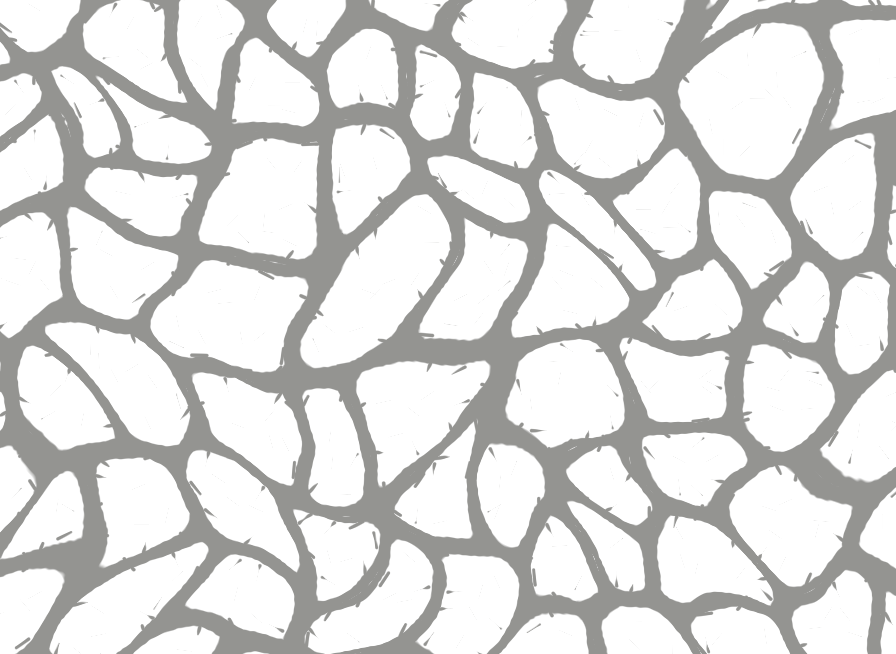
This pattern is drawn by a WebGL 1 fragment shader. Its source:

```glsl
precision highp float;
uniform vec2 u_resolution;

vec2 hash2(vec2 p) {
  return fract(sin(vec2(dot(p, vec2(127.1, 311.7)), dot(p, vec2(269.5, 183.3)))) * 43758.55);
}

vec2 seed(vec2 cell) {
  return 0.06 + 0.88 * hash2(cell);
}

// Slow bends turn straight cell walls into curved, stretched ones
vec2 bend(vec2 p) {
  p += 0.27 * sin(p.yx * vec2(1.7, 1.4) + 0.6 * p + vec2(0.5, 2.1));
  return p + 0.09 * sin(p.yx * vec2(4.1, 3.7) + vec2(1.3, 4.0));
}

// Distance to the nearest cell wall, with rounded corners
float wallDistance(vec2 p) {
  vec2 cell = floor(p), f = fract(p), home = vec2(0.0), toHome = vec2(9.0);
  for (int j = -1; j <= 1; j++) {
    for (int i = -1; i <= 1; i++) {
      vec2 g = vec2(float(i), float(j));
      vec2 r = g + seed(cell + g) - f;
      if (dot(r, r) < dot(toHome, toHome)) {
        toHome = r;
        home = g;
      }
    }
  }
  float sum = 1e-6;
  for (int j = -2; j <= 2; j++) {
    for (int i = -2; i <= 2; i++) {
      vec2 g = home + vec2(float(i), float(j));
      vec2 r = g + seed(cell + g) - f;
      vec2 gap = r - toHome;
      if (dot(gap, gap) > 1e-4) {
        sum += exp(-17.0 * dot(0.5 * (toHome + r), normalize(gap)));
      }
    }
  }
  return -log(sum) / 17.0;
}

// Short scattered dashes that stick out where strokes end
float spurs(vec2 p, float wall) {
  vec2 cell = floor(p), f = fract(p);
  float d = 9.0;
  for (int j = -1; j <= 1; j++) {
    for (int i = -1; i <= 1; i++) {
      vec2 g = vec2(float(i), float(j));
      vec2 h = hash2(cell + g + 47.0);
      float angle = 6.283 * fract(h.x * 7.0 + h.y * 3.0);
      vec2 dir = vec2(cos(angle), sin(angle));
      vec2 r = f - g - h;
      d = min(d, length(r - dir * clamp(dot(r, dir), -0.24, 0.24)));
    }
  }
  return d / 3.2 - 0.022 * smoothstep(0.15, 0.06, wall) + 0.004;
}

void main() {
  vec2 p = gl_FragCoord.xy / u_resolution.y * 6.6;
  float pixel = 6.6 / u_resolution.y;

  // Each wall is drawn by three loosely overlapping strokes
  vec2 q = bend(p + 3.0);
  float ink = 9.0;
  float wall = 9.0;
  for (int k = 0; k < 3; k++) {
    float s = float(k);
    vec2 drift = sin(q.yx * vec2(2.3, 2.7) + q * 1.1 + s * vec2(2.2, 4.3));
    vec2 tremble = sin(q.yx * vec2(13.0, 11.0) + q * 5.0 + s * vec2(5.1, 1.7));
    float d = wallDistance(q + 0.045 * drift + 0.009 * tremble);
    float pressure = 0.041 + 0.012 * sin(q.x * 3.1 - q.y * 2.6 + s * 2.4);
    wall = min(wall, d);
    ink = min(ink, d - pressure);
  }

  // Ragged brush edge
  ink += 0.005 * sin(p.x * 31.0 + 3.0 * sin(p.y * 17.0)) * sin(p.y * 27.0 + 2.0 * sin(p.x * 21.0));
  ink = min(ink, spurs(p * 3.2, wall));

  float cover = 1.0 - smoothstep(-0.8 * pixel, 0.8 * pixel, ink);
  vec3 paper = vec3(1.0);
  vec3 grey = vec3(0.58, 0.58, 0.57);
  gl_FragColor = vec4(mix(paper, grey, cover), 1.0);
}
```
